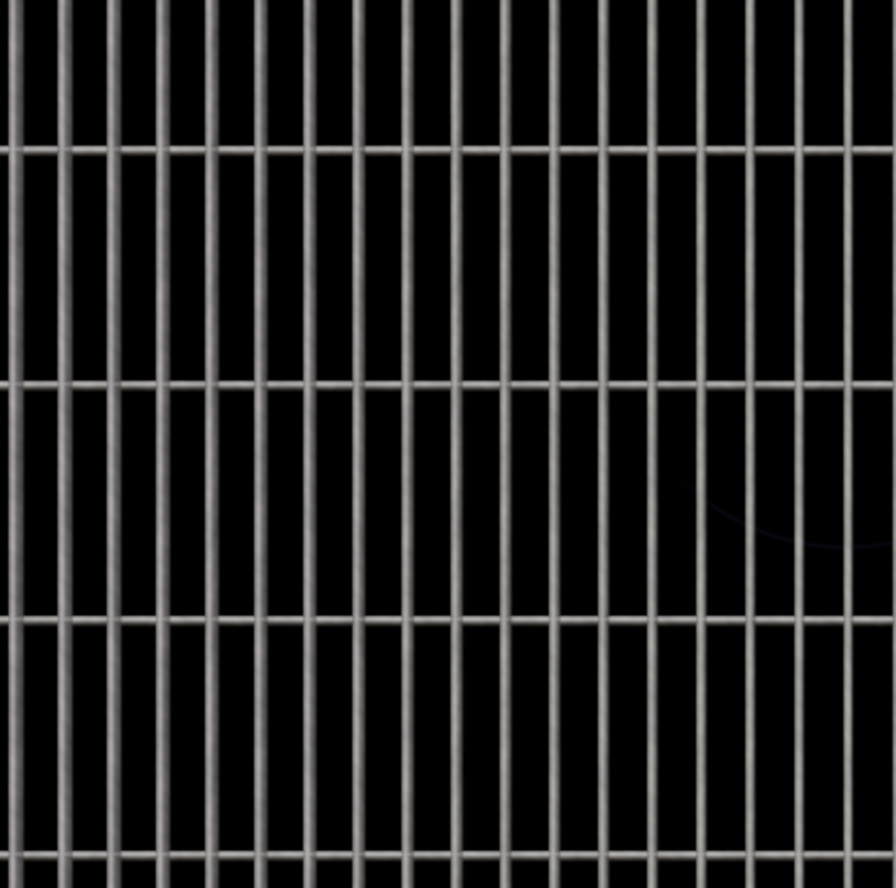
Give the GLSL for this pattern, as a Shadertoy shader.

```glsl
#define COLUMNS 18.24
#define ROWS 3.778
#define FIRST_BAR 0.0085
#define FIRST_ROD 0.0370
#define BAR_WIDTH_LEFT 0.36
#define BAR_WIDTH_RIGHT 0.23
#define ROD_HALF 0.022
#define STEEL vec3(1.0, 0.987, 0.98)
#define GRIME 0.018

float bump(float x, float centre, float spread) {
    float t = (x - centre) / spread;
    return exp(-t * t);
}

// Soft-edged band between lo and hi
float band(float x, float lo, float hi, float softLo, float softHi) {
    return smoothstep(lo - softLo, lo + softLo, x)
         * (1.0 - smoothstep(hi - softHi, hi + softHi, x));
}

// Layered sines for uneven paint
float grime(vec2 p) {
    return sin(p.x * 71.0 + 3.0 * sin(p.y * 23.0))
         + 0.6 * sin(p.y * 157.0 + 4.0 * sin(p.x * 93.0))
         + 0.4 * sin(p.y * 389.0 + p.x * 211.0);
}

void mainImage(out vec4 fragColor, in vec2 fragCoord) {
    vec2 uv = fragCoord / iResolution.xy;
    float wear = GRIME * grime(uv);

    // Dark opening with a barely visible curved reflection
    vec2 fromCentre = (uv - vec2(0.944, 0.646)) * vec2(1.0, iResolution.y / iResolution.x);
    float arc = bump(length(fromCentre), 0.26, 0.0025)
              * smoothstep(0.73, 0.82, uv.x) * step(uv.y, 0.5);
    vec3 col = vec3(0.025, 0.025, 0.06) * arc;

    // Horizontal rods: lit from above, warm shade underneath
    float row = (uv.y - FIRST_ROD) * ROWS;
    float v = (fract(row + 0.5) - 0.5) / ROD_HALF;
    float rodCover = band(v, -1.0, 0.9, 0.55, 0.3);
    float rodShade = 0.24 + 0.44 * bump(v, 0.2, 0.65) + wear;
    vec3 rodTint = mix(vec3(1.0, 0.93, 0.82), STEEL, smoothstep(-1.2, 0.0, v));
    col = mix(col, rodShade * rodTint, rodCover);

    // Vertical bars: bright rounded front, side face narrowing to the right
    float column = (uv.x - FIRST_BAR) * COLUMNS;
    float d = fract(column + 0.1) - 0.1;
    float barX = clamp((column - d) / COLUMNS, 0.0, 1.0);
    float width = mix(BAR_WIDTH_LEFT, BAR_WIDTH_RIGHT, barX);
    float barCover = band(d, 0.015, width - 0.03, 0.035, 0.05);
    float barShade = 0.34 + 0.31 * bump(d, 0.105, 0.075) + wear;
    barShade *= 1.0 - 0.3 * smoothstep(0.6 * width, width, d);

    // Welded crossings pick up some of the rod's light
    barShade = mix(barShade, max(barShade, rodShade), 0.45 * rodCover);
    vec3 barTint = STEEL * mix(vec3(1.0, 0.985, 1.0), vec3(0.99, 1.0, 0.98), barX);
    col = mix(col, barShade * barTint, barCover);

    fragColor = vec4(clamp(col, 0.0, 1.0), 1.0);
}
```
